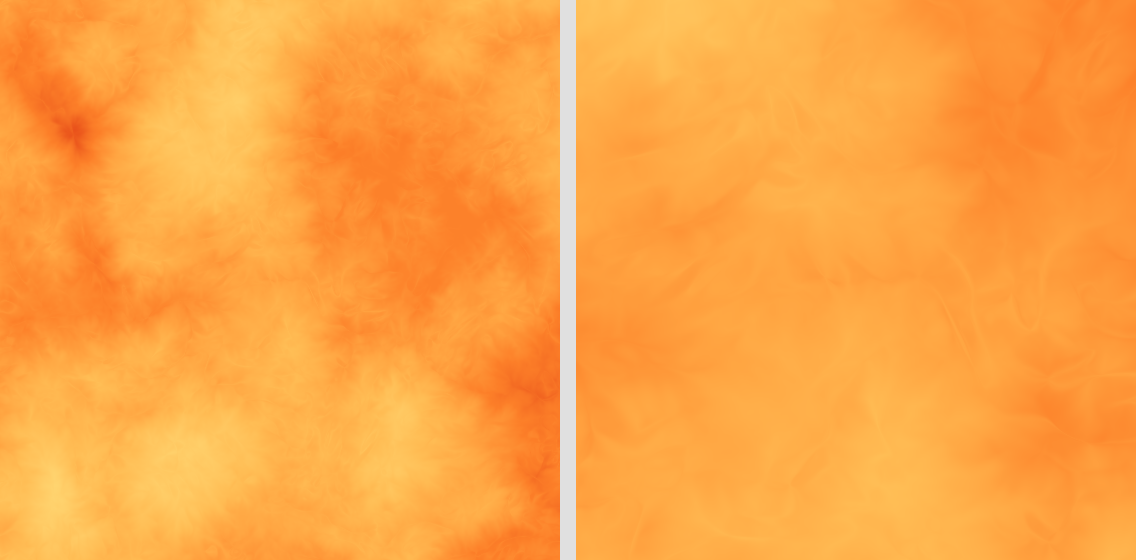
Left: the whole. Right: its middle third, enlarged.
Give the GLSL for this texture map, as a WebGL 1 fragment shader.

```glsl
precision highp float;
// Draws an orange relief map: soft hills, dark branching valleys, feathered gullies and a flat basin.
#define BASE_HEIGHT 0.70
#define HILL_SCALE 3.0
#define HILL_AMOUNT 0.40
#define VALLEY_SCALE 3.4
#define VALLEY_AMOUNT 0.84
#define HOLLOW_SCALE 5.5
#define HOLLOW_AMOUNT 0.25
#define GULLY_SCALE 14.0
#define GULLY_AMOUNT 0.052
#define BASIN_CENTER vec2(0.73, 0.58)
#define BASIN_LEVEL 0.26
#define SEED 17.0

uniform vec2 u_resolution;
const float TAU = 6.2831853;

vec2 hash2(vec2 p) {
  vec3 q = fract((p.xyx + SEED) * vec3(0.1031, 0.1030, 0.0973));
  q += dot(q, q.yzx + 33.33);
  return fract((q.xx + q.yz) * q.zy);
}

float cornerValue(vec2 cell, vec2 offset, vec2 f) {
  return dot(hash2(cell + offset) * 2.0 - 1.0, f - offset);
}

// Gradient noise, roughly -0.7 to 0.7
float noise(vec2 p) {
  vec2 cell = floor(p), f = fract(p);
  vec2 u = f * f * f * (f * (f * 6.0 - 15.0) + 10.0);
  float low = mix(cornerValue(cell, vec2(0.0), f), cornerValue(cell, vec2(1.0, 0.0), f), u.x);
  float high = mix(cornerValue(cell, vec2(0.0, 1.0), f), cornerValue(cell, vec2(1.0), f), u.x);
  return mix(low, high, u.y);
}

float bump(vec2 d) { return exp(-dot(d, d)); }

// Index 0 to 8 to an offset in the 3 by 3 block of cells
vec2 neighbor(int i) { return vec2(mod(float(i), 3.0), floor((float(i) + 0.5) / 3.0)) - 1.0; }

// Broad lie of the land: western valley, wide basin, eastern lowland, southern upland
float lowlands(vec2 p) {
  float west = bump(vec2((p.x - 0.14) / 0.1, 0.0)) * smoothstep(0.1, 0.75, p.y);
  float basin = bump((p - BASIN_CENTER) / 0.15) + 0.5 * bump((p - BASIN_CENTER - 0.12) / 0.27);
  float east = smoothstep(0.72, 1.0, p.x) * smoothstep(0.62, 0.4, p.y);
  float upland = bump((p - vec2(0.43, 0.3)) / 0.25);
  return 0.26 * west + 0.26 * basin + 0.32 * east - 0.12 * upland;
}

// Scattered cone-shaped hollows where valleys gather
float hollows(vec2 p) {
  vec2 cell = floor(p), f = fract(p);
  float depth = 0.0;
  for (int i = 0; i < 9; i++) {
    vec2 o = neighbor(i);
    float cone = max(0.0, 1.0 - length(f - o - hash2(cell + o)));
    float strength = hash2(cell + o + 57.0).x;
    depth += cone * cone * strength * strength;
  }
  return depth;
}

// Hills cut by creased valleys
float terrain(vec2 p) {
  p += 0.07 * vec2(noise(p * 5.0 + 3.7), noise(p * 5.0 + 41.3));
  float low = lowlands(p);
  float height = BASE_HEIGHT - low + HILL_AMOUNT * noise(p * HILL_SCALE + 9.2);
  height -= HOLLOW_AMOUNT * (0.5 + 2.0 * max(low, 0.0)) * hollows(p * HOLLOW_SCALE);
  float amount = VALLEY_AMOUNT;
  vec2 q = p * VALLEY_SCALE;
  for (int i = 0; i < 4; i++) {
    float n = noise(q);
    height += amount * (sqrt(n * n + 0.0008) - 0.2);
    q = mat2(1.6, 1.2, -1.2, 1.6) * q + 5.3;
    amount *= 0.43;
  }
  return height;
}

// Stripes across direction "side", blended between jittered cells: value, then gradient
vec3 gullies(vec2 p, vec2 side) {
  vec2 cell = floor(p), f = fract(p);
  vec4 sum = vec4(0.0, 0.0, 0.0, 0.1);
  for (int i = 0; i < 9; i++) {
    vec2 o = neighbor(i), d = f - o - hash2(cell + o);
    float weight = max(0.0, 1.0 - dot(d, d)), phase = TAU * dot(d, side);
    sum += weight * weight * vec4(cos(phase), -TAU * sin(phase) * side, 1.0);
  }
  return sum.xyz / sum.w;
}

// Gullies run downhill, each octave branching off the one before
float erosion(vec2 p, vec2 slope) {
  float steepness = length(slope), height = 0.0, scale = GULLY_SCALE;
  float amount = GULLY_AMOUNT * steepness / (steepness + 0.6);
  for (int i = 0; i < 4; i++) {
    vec3 g = gullies(p * scale, vec2(-slope.y, slope.x) / (length(slope) + 0.2));
    height += amount * g.x;
    slope += 0.6 * amount * scale * g.yz;
    scale *= 1.9;
    amount *= 0.5;
  }
  return height;
}

// Low ground is red-orange, high ground pale yellow
vec3 heightColor(float h) {
  vec3 c = mix(vec3(0.91, 0.31, 0.10), vec3(0.99, 0.50, 0.16), smoothstep(-0.05, 0.28, h));
  c = mix(c, vec3(1.00, 0.65, 0.26), clamp((h - 0.25) / 0.25, 0.0, 1.0));
  c = mix(c, vec3(1.00, 0.74, 0.33), clamp((h - 0.50) / 0.22, 0.0, 1.0));
  return mix(c, vec3(1.00, 0.86, 0.47), clamp((h - 0.72) / 0.40, 0.0, 1.0));
}

void main() {
  vec2 p = gl_FragCoord.xy / u_resolution, e = vec2(0.008, 0.0);
  float height = terrain(p);
  vec2 slope = vec2(terrain(p + e.xy) - height, terrain(p + e.yx) - height) / e.x;
  height += erosion(p, slope);
  // Fill the basin to a flat floor with a soft shore
  float d = height - BASIN_LEVEL, filled = BASIN_LEVEL + 0.5 * (d + sqrt(d * d + 0.0004));
  float inBasin = smoothstep(0.26, 0.12, length(p - BASIN_CENTER));
  gl_FragColor = vec4(heightColor(mix(height, filled, inBasin)), 1.0);
}
```
